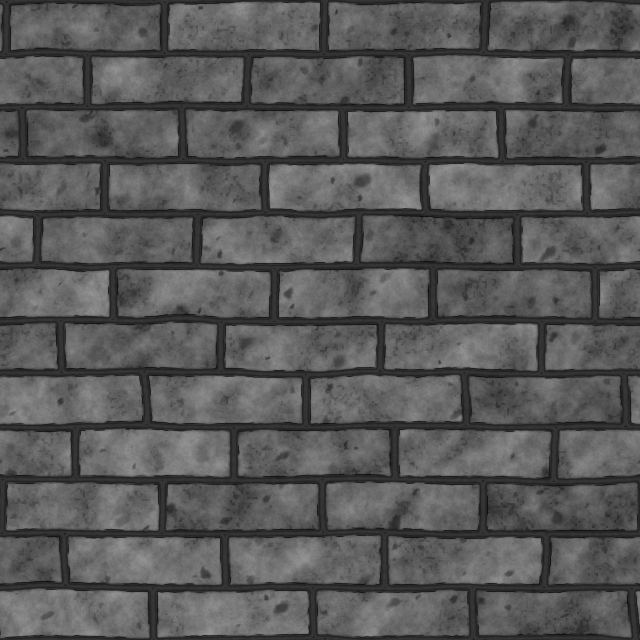
Give the GLSL for this texture, as a Shadertoy shader.

```glsl
const vec2 GRID = vec2(4.0, 12.0);          // bricks across, courses up
const vec2 HALF_GAP = vec2(0.0060, 0.0050); // half joint width in canvas units
const vec3 STONE = vec3(0.415);
const vec3 MORTAR = vec3(0.205);
const vec3 GROOVE = vec3(0.125);

// Sideways shift of each course, from the bottom up, in brick lengths
const float COURSE_SHIFT[12] = float[12](
    0.96, 0.41, 0.02, 0.47, 0.91, 0.385,
    0.71, 0.235, 0.66, 0.14, 0.547, 0.03);

float hash(vec2 p) {
    vec3 q = fract(p.xyx * 0.1031);
    q += dot(q, q.yzx + 33.33);
    return fract((q.x + q.y) * q.z);
}

vec2 hash2(vec2 p) {
    return vec2(hash(p), hash(p + vec2(37.0, 91.0)));
}

mat2 rotation(float angle) {
    float c = cos(angle), s = sin(angle);
    return mat2(c, s, -s, c);
}

// Value noise that repeats after the given number of lattice cells
float noise(vec2 p, float period) {
    vec2 i = floor(p), f = fract(p);
    f = f * f * (3.0 - 2.0 * f);
    vec2 a = mod(i, period), b = mod(i + 1.0, period);
    return mix(mix(hash(a), hash(vec2(b.x, a.y)), f.x),
               mix(hash(vec2(a.x, b.y)), hash(b), f.x), f.y);
}

float fbm(vec2 p) {
    float sum = 0.0, weight = 0.5;
    for (int i = 0; i < 5; i++) {
        sum += weight * noise(p, 1024.0);
        p = rotation(0.6) * p * 2.03 + 17.0;
        weight *= 0.5;
    }
    return sum / 0.97;
}

float roundedBox(vec2 p, vec2 halfSize, float radius) {
    vec2 q = abs(p) - halfSize + radius;
    return length(max(q, 0.0)) + min(max(q.x, q.y), 0.0) - radius;
}

// Darkening from a few soft, tilted blotches scattered over one brick
float blotches(vec2 p, vec2 id, vec2 halfSize) {
    float dark = 0.0;
    vec2 wobble = vec2(fbm(p * 90.0 + id * 7.0), fbm(p * 90.0 + id * 7.0 + 50.0)) - 0.5;
    for (int i = 0; i < 5; i++) {
        vec2 seed = id * 11.0 + float(i) * 23.0 + 5.0;
        vec2 centre = (hash2(seed) * 2.0 - 1.0) * halfSize * 0.95;
        float size = mix(0.005, 0.018, pow(hash(seed + 3.0), 2.0));
        vec2 q = rotation(-0.4 - hash(seed + 8.0)) * (p - centre + wobble * 0.010);
        q.y *= mix(1.0, 2.2, hash(seed + 13.0));
        float strength = mix(0.08, 0.48, pow(hash(seed + 19.0), 1.7));
        dark = max(dark, strength * (1.0 - smoothstep(0.35, 1.15, length(q) / size)));
    }
    return dark;
}

vec3 brickColour(vec2 p, vec2 id, vec2 halfSize) {
    vec2 shift = id * 19.0 + 60.0;
    float tone = 1.0 + 0.28 * (hash(id + 71.0) - 0.5);
    float clouds = fbm(p * 24.0 + shift) - 0.5;
    vec2 slanted = rotation(-0.75) * p * vec2(16.0, 48.0);
    float streaks = noise(slanted + shift, 1024.0) - 0.5;
    float mottling = fbm(p * 110.0 + shift) - 0.5;
    float grain = noise(p * 420.0 + shift, 1024.0) - 0.5;
    tone += 0.72 * clouds + 0.22 * streaks + 0.30 * mottling + 0.09 * grain;

    // Small pits gather where the clouds are dark
    float pits = smoothstep(0.62, 0.85, noise(p * 230.0 + shift, 1024.0));
    tone -= 0.16 * pits * smoothstep(0.06, -0.15, clouds);
    tone *= 1.0 - blotches(p, id, halfSize);
    return STONE * clamp(tone, 0.25, 1.38);
}

// Soft ridge along the joint, sinking at its sides and crossings
vec3 mortarColour(vec2 p, float d) {
    vec3 colour = mix(GROOVE, MORTAR, smoothstep(0.0005, 0.0045, d));
    colour *= 1.0 - 0.35 * smoothstep(0.0058, 0.0088, d);
    return colour * (0.94 + 0.12 * noise(p * 256.0, 256.0));
}

void mainImage(out vec4 fragColor, in vec2 fragCoord) {
    vec2 uv = fragCoord / iResolution.xy;
    float pixel = 1.0 / iResolution.y;

    // Hand-laid waviness shared by neighbouring bricks
    vec2 bend = vec2(noise(uv * 14.0, 14.0), noise(uv * 14.0 + 5.0, 14.0)) - 0.5;
    vec2 wall = uv + bend * vec2(0.006, 0.0065);

    vec2 cell = wall * GRID;
    int course = int(mod(floor(cell.y), GRID.y));
    cell.x -= COURSE_SHIFT[course];
    vec2 id = mod(floor(cell), GRID);
    vec2 local = (fract(cell) - 0.5) / GRID;
    vec2 halfSize = 0.5 / GRID - HALF_GAP;

    float d = roundedBox(local, halfSize, 0.003);
    d += (noise(uv * 150.0, 150.0) - 0.5) * 0.0011;

    // Faded rim and a broken crack just inside each edge
    vec3 brick = brickColour(local, id, halfSize);
    brick *= 1.0 - 0.16 * smoothstep(-0.005, 0.0, d);
    float crack = 1.0 - smoothstep(0.0003, 0.0009 + pixel * 0.5, abs(d + 0.0008));
    float broken = smoothstep(0.3, 0.65, noise(uv * 64.0, 64.0));
    brick *= 1.0 - 0.7 * crack * broken;

    float edge = max(pixel, 0.0009);
    vec3 colour = mix(brick, mortarColour(uv, d), smoothstep(-edge, edge, d));
    fragColor = vec4(colour, 1.0);
}
```
